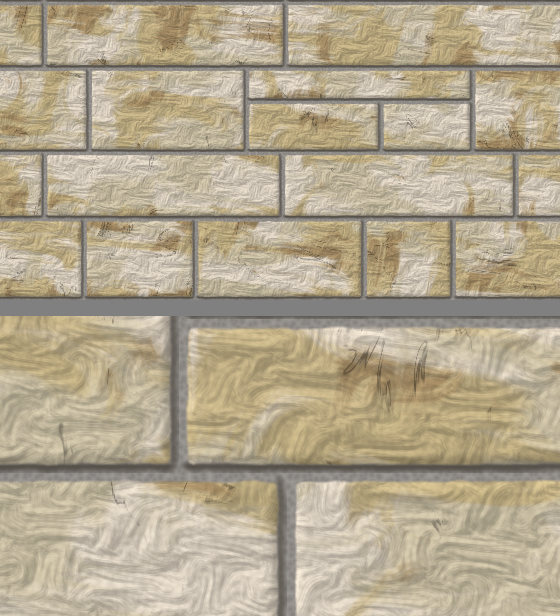
Top, the full canvas; bottom, a detail of the centre.
Reproduce this texture procedurally as a Shadertoy shader.

```glsl
// Weathered cream sandstone blocks in four uneven courses with recessed grey joints.

const vec2 WALL = vec2(100.0, 53.4);  // canvas size in wall units, y runs down
const float HALF_JOINT = 0.53;

const vec3 CREAM  = vec3(0.74, 0.70, 0.60);
const vec3 PALE   = vec3(0.81, 0.77, 0.71);
const vec3 OCHRE  = vec3(0.71, 0.64, 0.47);
const vec3 BROWN  = vec3(0.57, 0.47, 0.33);
const vec3 MORTAR = vec3(0.56, 0.545, 0.53);
const vec3 SHADOW = vec3(0.32, 0.30, 0.27);

float hash(vec2 p) {
    vec3 q = fract(p.xyx * 0.1031);
    q += dot(q, q.yzx + 33.33);
    return fract((q.x + q.y) * q.z);
}

// Distance to the nearest jittered cell point.
float cellular(vec2 p) {
    vec2 cell = floor(p);
    float nearest = 2.0;
    for (int j = -1; j <= 1; j++)
    for (int i = -1; i <= 1; i++) {
        vec2 c = cell + vec2(i, j);
        vec2 point = c + vec2(hash(c), hash(c + 57.3));
        nearest = min(nearest, distance(p, point));
    }
    return nearest;
}

// Layered, warped sines; roughly -0.7 to 0.7.
float waves(vec2 p, float seed) {
    float sum = 0.0, amp = 0.5;
    for (int i = 0; i < 6; i++) {
        p = mat2(0.8, 0.6, -0.6, 0.8) * p + seed;
        p += 0.7 * sin(p.yx * 1.3 + seed);
        sum += amp * sin(p.x) * sin(p.y);
        p *= 1.9;
        amp *= 0.57;
    }
    return sum;
}

// Interval between ascending joints that holds v.
vec2 spanOf(float v, vec4 joints, float low, float high) {
    vec2 span = vec2(low, high);
    for (int i = 0; i < 4; i++) {
        if (v >= joints[i]) span.x = joints[i];
        else span.y = min(span.y, joints[i]);
    }
    return span;
}

// Block around p as left, top, right, bottom joint centres.
vec4 blockAt(vec2 p) {
    vec2 rows = spanOf(p.y, vec4(0.4, 12.1, 27.1, 38.9), -12.0, 53.3);
    vec4 joints = vec4(7.94, 51.0, 101.0, 130.0);
    if (rows.x > 12.0) joints = vec4(15.9, 44.0, 84.4, 130.0);
    if (rows.x > 27.0) joints = vec4(7.94, 50.4, 92.1, 130.0);
    if (rows.x > 38.0) joints = vec4(15.0, 34.9, 65.0, 80.9);
    vec2 cols = spanOf(p.x, joints, -15.0, 130.0);

    // One block of the second course is split into three.
    if (rows.x > 12.0 && rows.x < 13.0 && p.x >= 44.0 && p.x < 84.4) {
        if (p.y < 18.0) rows.y = 18.0;
        else {
            rows.x = 18.0;
            cols = spanOf(p.x, vec4(68.0), cols.x, cols.y);
        }
    }
    return vec4(cols.x, rows.x, cols.y, rows.y);
}

float roundedBox(vec2 p, vec2 halfSize, float radius) {
    vec2 q = abs(p) - halfSize + radius;
    return length(max(q, 0.0)) + min(max(q.x, q.y), 0.0) - radius;
}

float relief(vec2 p, float seed) {
    return waves(p * vec2(0.65, 1.15), seed) - 0.12 * cellular(p * 1.5);
}

vec3 stoneColor(vec2 p, float edge, float seed) {
    float age = hash(vec2(seed, 4.7));
    float rim = 1.0 - smoothstep(0.0, 2.5, edge);
    float stain = waves(p * vec2(0.17, 0.24), seed) + 0.3 * age - 0.13 + 0.14 * rim;
    float rust = waves(p * vec2(0.32, 0.36), seed + 3.1) + 0.35 * age - 0.2;
    float bleach = waves(p * vec2(0.15, 0.3), seed + 7.7);

    vec3 color = mix(CREAM, PALE, smoothstep(-0.2, 0.25, bleach));
    color = mix(color, OCHRE, 0.9 * smoothstep(0.0, 0.35, stain));
    color = mix(color, BROWN, 0.75 * smoothstep(0.12, 0.55, rust) * smoothstep(-0.1, 0.3, stain));

    // Sparse dark veins.
    float vein = 1.0 - smoothstep(0.0, 0.04, abs(waves(p * 0.2, seed + 11.3)));
    color *= 1.0 - 0.3 * vein * smoothstep(0.1, 0.35, rust);

    // Chipped relief lit from the upper left, then fine grain.
    float lit = relief(p, seed + 1.9) - relief(p - vec2(0.16, 0.24), seed + 1.9);
    color *= 1.0 + 0.4 * clamp(lit, -0.35, 0.3);
    return color * (1.0 + 0.09 * (0.45 - cellular(p * 2.3)));
}

void mainImage(out vec4 fragColor, in vec2 fragCoord) {
    vec2 uv = fragCoord / iResolution.xy;
    vec2 p = vec2(uv.x, 1.0 - uv.y) * WALL;
    float blur = max(0.12, 75.0 / iResolution.x);

    vec4 block = blockAt(p);
    vec2 center = 0.5 * (block.xy + block.zw);
    vec2 halfSize = 0.5 * (block.zw - block.xy) - HALF_JOINT;
    float seed = 20.0 * hash(center * 3.7);
    float d = roundedBox(p - center, halfSize, 0.35) + 0.12 * waves(p * 1.1, seed);

    // Face with a bright upper left arris and a dim lower right one.
    vec3 stone = stoneColor(p, -d, seed);
    vec2 toLow = p - center + halfSize, toHigh = center + halfSize - p;
    stone *= 1.0 + 0.06 * (1.0 - smoothstep(0.0, 0.9, min(toLow.x, toLow.y)));
    stone *= 1.0 - 0.2 * (1.0 - smoothstep(0.0, 0.8, min(toHigh.x, toHigh.y)));

    // Recessed joint, darkest beneath and to the right of a block.
    vec3 joint = MORTAR * (0.92 + 0.2 * cellular(p * 2.6));
    float below = smoothstep(-0.3, 0.2, -toHigh.y);
    float beside = smoothstep(-0.3, 0.2, -toHigh.x);
    float shade = max(0.95 * below, 0.7 * beside) * (1.0 - smoothstep(0.15, 0.75, d));
    joint = mix(joint, SHADOW, shade);

    fragColor = vec4(mix(joint, stone, smoothstep(blur, -blur, d)), 1.0);
}
```
